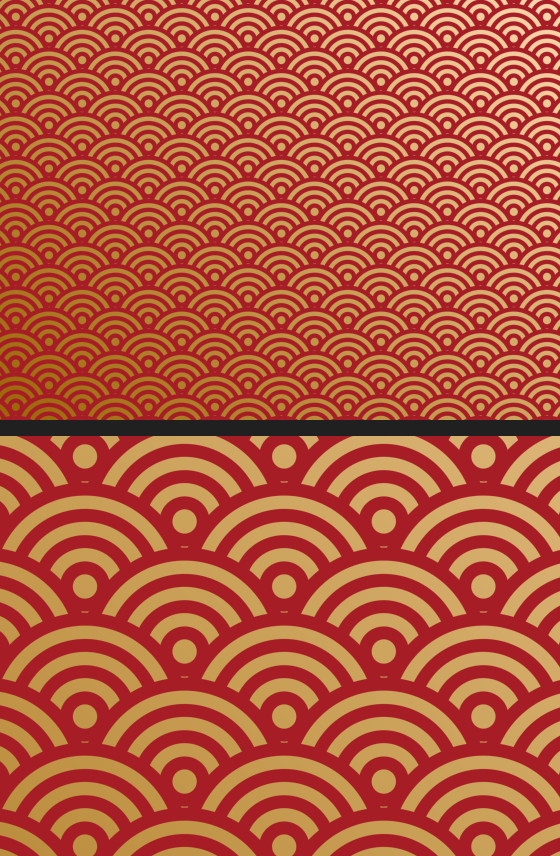
Top, the full canvas; bottom, a detail of the centre.
Reproduce this pattern procedurally as a WebGL 2 fragment shader.

```glsl
#version 300 es
precision highp float;
// Overlapping wave scales: concentric gold arcs around a dot on a red ground.
// Each row of discs is painted over the row above it, shifted by half a scale,
// and the gold follows one diagonal gradient across the whole canvas.

uniform vec2 u_resolution;
out vec4 fragColor;

// Canvas layout, in canvas heights
const float SCALE_PERIOD = 0.1581;
const vec2 ANCHOR = vec2(0.6700, 0.0312);

// Scale geometry, in scale periods
const float ROW_STEP = 0.3264;
const float DISC_RADIUS = 0.522;
const float RING_PITCH = 0.1318;
const float RING_PHASE = 0.0275;
const float RING_HALF_WIDTH = 0.0335;

const vec3 RED = vec3(0.650, 0.112, 0.150);
const vec3 GOLD_DARK = vec3(0.610, 0.390, 0.020);
const vec3 GOLD_MID = vec3(0.795, 0.632, 0.350);
const vec3 GOLD_LIGHT = vec3(0.990, 0.845, 0.680);

// Coverage of a shape from its signed distance
float fill(float dist, float pixel) {
    return 1.0 - smoothstep(-0.75 * pixel, 0.75 * pixel, dist);
}

// Signed distance to the nearest ring; the innermost ring closes into a dot
float ringDistance(float radius) {
    float offset = mod(radius - RING_PHASE + 0.5 * RING_PITCH, RING_PITCH);
    return abs(offset - 0.5 * RING_PITCH) - RING_HALF_WIDTH;
}

// Distance from p to the closest scale centre in a row
float centreDistance(vec2 p, float row) {
    float x = p.x - 0.5 * mod(row, 2.0);
    return length(vec2(fract(x + 0.5) - 0.5, p.y - row * ROW_STEP));
}

// Gold coverage, painting the rows from back (upper) to front (lower)
float waveMask(vec2 p, float pixel) {
    float baseRow = floor(p.y / ROW_STEP);
    float mask = 0.0;
    for (int i = 1; i >= -1; i--) {
        float radius = centreDistance(p, baseRow + float(i));
        float rings = fill(ringDistance(radius), pixel);
        // Plain rim keeps the disc edge free of a partial next ring
        rings *= step(radius, DISC_RADIUS - 0.03);
        mask = mix(mask, rings, fill(radius - DISC_RADIUS, pixel));
    }
    return mask;
}

// Three-stop gradient from lower left to upper right
vec3 goldGradient(vec2 uv) {
    float t = dot(uv, vec2(0.56, 0.44));
    vec3 lower = mix(GOLD_DARK, GOLD_MID, clamp(2.0 * t, 0.0, 1.0));
    return mix(lower, GOLD_LIGHT, clamp(2.0 * t - 1.0, 0.0, 1.0));
}

void main() {
    vec2 uv = gl_FragCoord.xy / u_resolution;
    vec2 p = (gl_FragCoord.xy / u_resolution.y - ANCHOR) / SCALE_PERIOD;
    float pixel = 1.0 / (u_resolution.y * SCALE_PERIOD);

    vec3 colour = mix(RED, goldGradient(uv), waveMask(p, pixel));
    fragColor = vec4(colour, 1.0);
}
```
